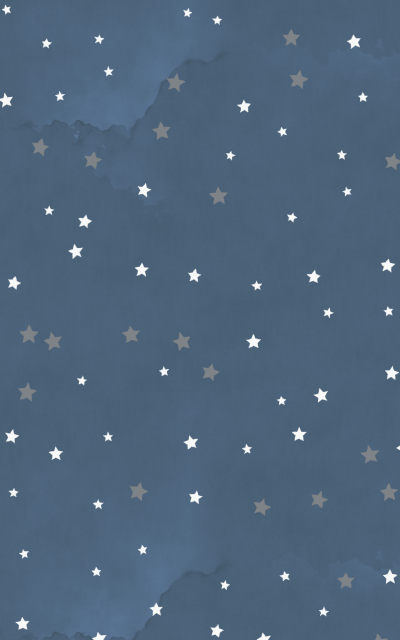
Reproduce this pattern procedurally as a Shadertoy shader.

```glsl
vec3 hash3(vec2 p) {
    vec3 q = fract(vec3(p.xyx) * vec3(0.1031, 0.1030, 0.0973));
    q += dot(q, q.yxz + 33.33);
    return fract((q.xxy + q.yzz) * q.zyx);
}

float gradientDot(vec2 corner, vec2 offset) {
    float angle = 6.2832 * hash3(corner + 57.0).x;
    return dot(vec2(cos(angle), sin(angle)), offset);
}

float gradientNoise(vec2 p) {
    vec2 i = floor(p), f = fract(p);
    vec2 u = f * f * f * (f * (f * 6.0 - 15.0) + 10.0);
    vec2 e = vec2(1, 0);
    return mix(mix(gradientDot(i, f), gradientDot(i + e, f - e), u.x),
               mix(gradientDot(i + e.yx, f - e.yx), gradientDot(i + 1.0, f - 1.0), u.x), u.y);
}

float fbm(vec2 p) {
    float sum = 0.0, amplitude = 0.6;
    for (int i = 0; i < 5; i++) {
        sum += amplitude * gradientNoise(p);
        p = mat2(1.6, 1.2, -1.2, 1.6) * p + 7.3;
        amplitude *= 0.5;
    }
    return sum;
}

// Signed distance to a five-pointed star with blunted tips
float starDistance(vec2 p, float radius) {
    float sector = 1.256637;
    float angle = abs(mod(atan(p.x, p.y) + 0.5 * sector, sector) - 0.5 * sector);
    vec2 folded = length(p) * vec2(sin(angle), cos(angle));
    vec2 edge = 0.5 * vec2(sin(0.5 * sector), cos(0.5 * sector)) - vec2(0, 1);
    float flank = dot(folded - vec2(0, radius), normalize(vec2(-edge.y, edge.x)));
    return max(flank, length(p) - 0.94 * radius);
}

// Lightness of the watercolour wash; y runs downwards and repeats
float wash(vec2 p) {
    p.y = mod(p.y + 0.3, 1.28) - 0.3;
    vec2 ragged = p + 0.13 * vec2(fbm(p * 17.0), fbm(p * 17.0 + 31.0));
    float blotch = 0.72 + 0.9 * fbm(p * 7.0 + 3.0);

    // Main cloud: thin broken rim below, fading upwards
    float calm = smoothstep(0.24, 0.36, p.x);
    vec2 q = mix(ragged, p + 0.2 * (ragged - p), calm);
    float rim = 0.335 - 0.18 * smoothstep(0.30, 0.47, q.x) - 0.03 * smoothstep(0.50, 0.58, q.x)
              - 0.03 * smoothstep(0.25, 0.0, q.x);
    float above = (rim - q.y) * 0.72;
    float span = smoothstep(-0.08, 0.28, p.x) * smoothstep(0.60, 0.42, p.x);
    float light = span * blotch * smoothstep(-0.003, 0.005, above) * exp(-max(above, 0.0) * 7.5);
    float line = smoothstep(-0.05, 0.15, p.x) * smoothstep(0.60, 0.54, p.x);
    line *= smoothstep(-0.35, 0.25, gradientNoise(p * 26.0));
    light -= line * (0.36 * exp(-abs(above + 0.003) * 260.0) + 0.14 * exp(-abs(above + 0.006) * 60.0));

    // Smaller cloud under the rim, ragged along its lower left
    float lower = 0.42 + 0.45 * (ragged.x - 0.18) - ragged.y;
    light += 0.55 * blotch * smoothstep(-0.005, 0.010, lower) * exp(-max(lower, 0.0) * 9.0)
           * smoothstep(0.14, 0.32, p.x) * smoothstep(0.46, 0.36, p.x);

    // Faint cloud at the right, ragged along its top
    float below = ragged.y - 0.105 - 0.03 * sin(p.x * 9.0);
    light += 0.42 * blotch * smoothstep(-0.005, 0.014, below) * exp(-max(below, 0.0) * 13.0)
           * smoothstep(0.52, 0.88, p.x);
    return light;
}

void mainImage(out vec4 fragColor, in vec2 fragCoord) {
    vec2 p = fragCoord / iResolution.x;

    // Painted sky: soft mottling, paper tooth and faint upright brush grain
    float tone = 0.12 + 0.20 * fbm(p * vec2(3.5, 4.5) + 11.0) + 0.15 * fbm(p * 16.0);
    tone += 0.05 * gradientNoise(p * vec2(90.0, 18.0));
    tone += 0.07 * gradientNoise(p * 120.0);
    tone += 0.84 * wash(vec2(p.x, iResolution.y / iResolution.x - p.y));
    vec3 sky = mix(vec3(0.284, 0.369, 0.453), vec3(0.362, 0.476, 0.606), tone);

    // One jittered star per cell, rows shifted against each other
    vec2 grid = p / 0.150 + vec2(0.0, 0.3);
    grid.x += 5.0 * hash3(vec2(floor(grid.y), 4.0)).x;
    vec2 cell = floor(grid);
    vec3 place = hash3(cell + 19.0), kind = hash3(cell + 83.0);
    vec2 local = (fract(grid) - 0.5 - 0.66 * (place.xy - 0.5)) * 0.150;
    float turn = 0.6 * (place.z - 0.5);
    local = mat2(cos(turn), sin(turn), -sin(turn), cos(turn)) * local;
    local += 0.0022 * vec2(gradientNoise(p * 75.0), gradientNoise(p * 75.0 + 40.0));

    bool grey = kind.x < 0.26;
    float radius = grey ? 0.0245 : kind.x < 0.62 ? 0.0188 : 0.0130;
    radius *= 0.95 + 0.1 * kind.y;
    vec3 starColor = grey ? vec3(0.494, 0.512, 0.532) : vec3(0.968, 0.974, 0.974);
    float softness = max(0.0020, 0.6 / iResolution.x);
    float cover = smoothstep(softness, -softness, starDistance(local, radius));
    fragColor = vec4(mix(sky, starColor, cover), 1.0);
}
```
